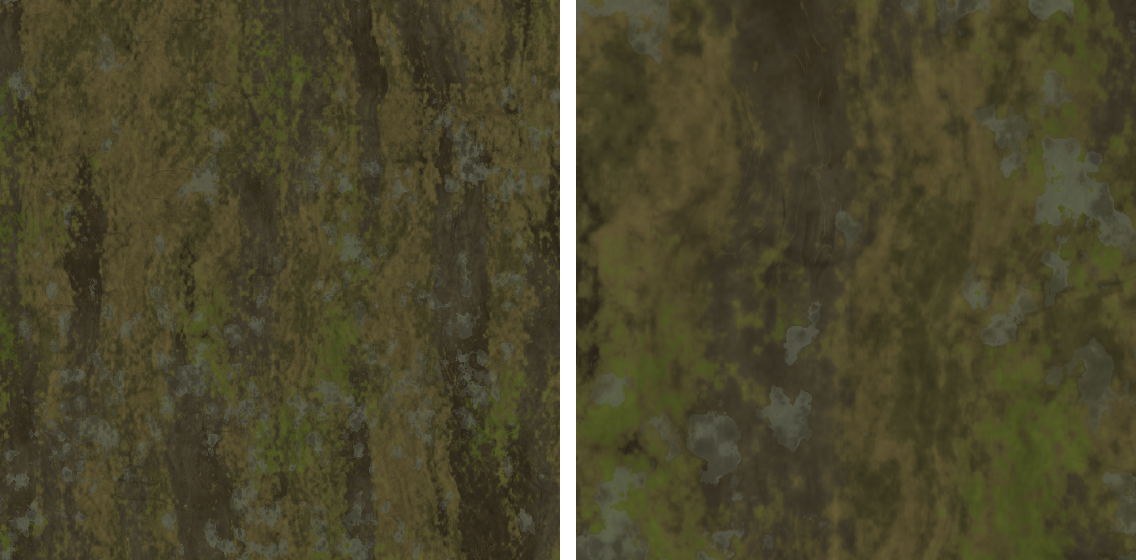
Left, the full canvas; right, a detail of the centre.
Reproduce this texture procedurally as a three.js fragment shader.

```glsl
// Mossy tree bark: wandering vertical ridges and dark furrows from stretched,
// warped fractal noise, with broken cracks and fine fibres. Speckled moss and
// sparse, crumbling lichen spots are layered on top.

varying vec2 vUv;

const vec3 RIDGE_TAN    = vec3(0.328, 0.292, 0.172);
const vec3 RIDGE_OLIVE  = vec3(0.262, 0.250, 0.142);
const vec3 FURROW_GREY  = vec3(0.256, 0.232, 0.170);
const vec3 FURROW_BROWN = vec3(0.196, 0.168, 0.112);
const vec3 CRACK_DARK   = vec3(0.160, 0.142, 0.098);
const vec3 MOSS_OLIVE   = vec3(0.298, 0.306, 0.145);
const vec3 MOSS_GREEN   = vec3(0.262, 0.312, 0.105);
const vec3 LICHEN_GREY  = vec3(0.348, 0.360, 0.298);

const float RIDGE_COUNT   = 10.0;
const float RIDGE_STRETCH = 2.6;
const float FURROW_LEVEL  = 0.435;
const float MOSS_LEVEL    = 0.60;
const float LICHEN_SHARE  = 0.14;
const float TAU = 6.28318;

float hash(vec2 p) {
  return fract(sin(dot(p, vec2(127.1, 311.7))) * 43758.5453);
}

float noise(vec2 p) {
  vec2 i = floor(p);
  vec2 f = fract(p);
  f = f * f * (3.0 - 2.0 * f);
  return mix(mix(hash(i), hash(i + vec2(1.0, 0.0)), f.x),
             mix(hash(i + vec2(0.0, 1.0)), hash(i + vec2(1.0)), f.x), f.y);
}

float fbm(vec2 p) {
  float sum = 0.0;
  float amp = 0.516;
  for (int i = 0; i < 5; i++) {
    sum += amp * noise(p);
    p = p * 2.03 + vec2(17.3, 9.1);
    amp *= 0.5;
  }
  return sum;
}

// Thin line along the middle contour of a noise field
float crackLine(vec2 p, float width) {
  return 1.0 - smoothstep(0.0, width, abs(fbm(p) - 0.5));
}

// Ragged spots, one per grid cell, present only inside clusters
float lichenSpots(vec2 uv, float cells, float ragged, float seed) {
  vec2 p = uv * cells + seed;
  vec2 home = floor(p);
  float cover = 0.0;
  for (int y = -1; y <= 1; y++) {
    for (int x = -1; x <= 1; x++) {
      vec2 cell = home + vec2(float(x), float(y));
      vec2 center = cell + 0.2 + 0.6 * vec2(hash(cell), hash(cell + 31.7));
      vec2 place = (center - seed) / cells;
      float cluster = smoothstep(0.55, 0.85, noise(place * vec2(8.0, 5.0) + 5.2));
      float chance = LICHEN_SHARE * (0.12 + cluster) * mix(3.2, 1.4, place.y);
      float present = step(hash(cell + 73.1), chance);
      float radius = mix(0.10, 0.44, hash(cell + 11.9));
      float d = length((p - center) * vec2(1.25, 0.8)) - radius + ragged;
      cover = max(cover, present * (1.0 - smoothstep(-0.10, 0.05, d)));
    }
  }
  return cover;
}

void main() {
  vec2 uv = vUv;

  // Shared noise fields, from broad bends to fine grain
  vec2 bend = vec2(fbm(uv * vec2(7.0, 5.0)), fbm(uv * 5.0 + 41.0)) - 0.5;
  vec2 p = uv + bend * vec2(0.06, 0.12);
  float grain = fbm(uv * vec2(145.0, 105.0)) - 0.5;
  float speck = noise(uv * 330.0) - 0.5;
  float fibre = fbm(p * vec2(110.0, 20.0) + bend * 9.0) - 0.5;
  float blotch = fbm(uv * vec2(22.0, 15.0) + 63.0) - 0.5;

  // Ridge faces
  float tone = 0.5 + 0.6 * blotch + 0.4 * (fbm(p * vec2(28.0, 9.0) + 8.0) - 0.5);
  tone += 0.40 * grain + 0.25 * fibre;
  vec3 color = mix(RIDGE_OLIVE, RIDGE_TAN, smoothstep(0.34, 0.55, tone));

  // Furrows with soft shoulders and crumbling edges
  float height = fbm(p * vec2(RIDGE_COUNT * 1.9, RIDGE_STRETCH) + 3.7);
  height += 0.05 * cos(TAU * RIDGE_COUNT * p.x);
  height += 0.34 * grain + 0.28 * blotch + 0.15 * fibre;
  float shoulder = 1.0 - smoothstep(FURROW_LEVEL, FURROW_LEVEL + 0.14, height);
  float furrow = 1.0 - smoothstep(FURROW_LEVEL - 0.08, FURROW_LEVEL + 0.04, height);
  float depth = smoothstep(0.42, 0.58, fbm(p * vec2(9.0, 4.0) + 90.0) + 0.3 * grain);
  color = mix(color, RIDGE_OLIVE, 0.45 * shoulder);
  color = mix(color, mix(FURROW_GREY, FURROW_BROWN, depth), 0.92 * furrow);

  // Broken cross cracks on the ridges, splits and pale strands along the grain
  float broken = smoothstep(0.45, 0.65, noise(uv * 17.0 + 22.0) + 0.9 * grain);
  float crossCrack = crackLine(p * vec2(9.0, 17.0) + 55.0, 0.05) * broken;
  float split = crackLine(p * vec2(34.0, 6.0) + 14.0, 0.03) * (0.3 + 0.7 * furrow);
  float strand = crackLine(p * vec2(52.0, 11.0) + bend * 6.0 + 37.0, 0.02);
  float frayed = smoothstep(0.5, 0.75, noise(uv * vec2(21.0, 13.0) + 71.0) + 0.8 * grain);
  color = mix(color, CRACK_DARK, 0.36 * crossCrack + 0.42 * split * broken);
  color = mix(color, RIDGE_TAN * 1.08, 0.40 * strand * frayed);

  // Moss: a broad olive film with speckled green hearts
  float moss = fbm(uv * vec2(8.0, 5.0) + 130.0) + 0.75 * grain + 0.25 * blotch + 0.1 * speck;
  float film = smoothstep(MOSS_LEVEL - 0.10, MOSS_LEVEL + 0.06, moss);
  float heart = smoothstep(MOSS_LEVEL + 0.05, MOSS_LEVEL + 0.17, moss);
  color = mix(color, MOSS_OLIVE, 0.50 * film * (1.0 - 0.5 * furrow));
  color = mix(color, MOSS_GREEN, 0.60 * heart);

  // Fibres and fine grain
  color *= 1.0 + 0.36 * fibre + 0.36 * grain + 0.08 * speck;

  // Lichen in large and small spots, worn through by the grain
  float ragged = 1.9 * (fbm(uv * 42.0 + 77.0) - 0.5) + 1.2 * grain;
  float lichen = max(lichenSpots(uv, 15.0, ragged, 4.0), lichenSpots(uv, 38.0, ragged, 19.0));
  float worn = smoothstep(-0.16, 0.02, grain + 0.5 * blotch);
  vec3 lichenColor = LICHEN_GREY * (1.0 + 0.4 * grain);
  color = mix(color, lichenColor, lichen * mix(0.45, 0.78, worn));

  gl_FragColor = vec4(color, 1.0);
}
```
